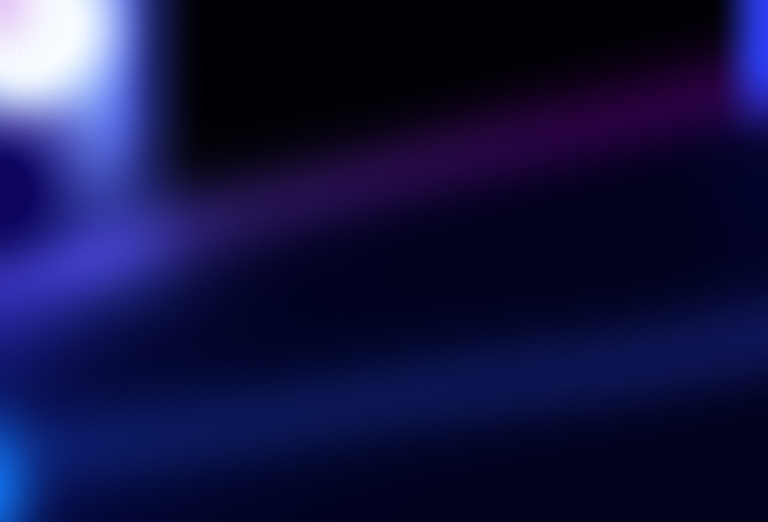
Give the GLSL for this background, as a Shadertoy shader.

```glsl
#define UPPER_BAND vec3(0.48, 0.37, 0.085)
#define LOWER_BAND vec3(0.115, 0.235, 0.095)
#define COLUMN_EDGE vec2(0.12, 0.27)
#define GRAIN_SCALE 170.0
#define GRAIN_AMOUNT 0.012
#define WARP_AMOUNT 0.012

const vec3 BLACK = vec3(0.0, 0.0, 0.015);
const vec3 NAVY = vec3(0.0, 0.004, 0.10);
const vec3 INDIGO = vec3(0.05, 0.02, 0.37);
const vec3 BLUE = vec3(0.27, 0.32, 0.92);
const vec3 PALE_BLUE = vec3(0.50, 0.65, 1.0);
const vec3 WHITE = vec3(0.97, 0.99, 1.0);
const vec3 LILAC = vec3(0.88, 0.74, 0.96);
const vec3 AZURE = vec3(0.07, 0.45, 0.93);

vec2 hashGradient(vec2 cell) {
    vec3 p = fract(cell.xyx * vec3(0.1031, 0.1030, 0.0973));
    p += dot(p, p.yzx + 33.33);
    return fract((p.xx + p.yz) * p.zy) * 2.0 - 1.0;
}

float gradientNoise(vec2 p) {
    vec2 cell = floor(p), f = fract(p);
    vec2 w = f * f * f * (f * (f * 6.0 - 15.0) + 10.0);
    vec2 e = vec2(0.0, 1.0);
    float a = dot(hashGradient(cell), f);
    float b = dot(hashGradient(cell + e.yx), f - e.yx);
    float c = dot(hashGradient(cell + e.xy), f - e.xy);
    float d = dot(hashGradient(cell + e.yy), f - e.yy);
    return mix(mix(a, b, w.x), mix(c, d, w.x), w.y);
}

// Soft elliptical spot
float glow(vec2 p, vec2 center, vec2 radius) {
    vec2 d = (p - center) / radius;
    return exp(-dot(d, d));
}

// Soft sloping beam: height at the left, slope, half width
float beam(vec2 p, vec3 shape) {
    float d = (p.y - shape.x - shape.y * p.x) / shape.z;
    return exp(-d * d);
}

// One minus smoothstep
float fall(float low, float high, float x) {
    return 1.0 - smoothstep(low, high, x);
}

void mainImage(out vec4 fragColor, in vec2 fragCoord) {
    vec2 uv = fragCoord / iResolution.xy;
    vec2 canvas = fragCoord / iResolution.y;
    vec2 p = uv + vec2(0.0, WARP_AMOUNT * gradientNoise(canvas * 3.0));

    // Dark field, navy below and black above the upper beam
    float above = p.y - UPPER_BAND.x - UPPER_BAND.y * p.x;
    vec3 color = mix(NAVY, BLACK, smoothstep(-0.12, 0.16, above));
    color += vec3(0.02, 0.03, 0.19) * exp(-p.x * 4.5) * fall(0.4, 0.75, p.y);

    // Violet and blue beams
    vec3 violet = mix(vec3(0.13, 0.08, 0.24), vec3(0.15, 0.0, 0.17),
                      smoothstep(0.15, 0.85, p.x));
    color += violet * beam(p, UPPER_BAND);
    color += mix(vec3(0.03, 0.085, 0.18), vec3(0.055, 0.07, 0.22), p.x)
             * beam(p, LOWER_BAND);

    // Haze joining the column to the left end of the beam
    color += vec3(0.12, 0.15, 0.36) * glow(p, vec2(0.12, 0.52), vec2(0.12, 0.13));
    color += vec3(0.07, 0.07, 0.20) * glow(p, vec2(0.0, 0.40), vec2(0.10, 0.13));

    // Bright column at the upper left
    float column = fall(COLUMN_EDGE.x, COLUMN_EDGE.y, p.x);
    color = mix(color, BLUE, column * smoothstep(0.42, 0.80, p.y));
    float core = fall(0.10, 0.205, p.x) * smoothstep(0.54, 0.85, p.y);
    color = mix(color, PALE_BLUE, core);

    // Indigo hollow with a violet rim
    color = mix(color, vec3(0.36, 0.25, 0.70),
                0.6 * glow(p, vec2(0.02, 0.74), vec2(0.08, 0.08)));
    float hollow = glow(p, vec2(-0.005, 0.635), vec2(0.095, 0.125));
    color = mix(color, INDIGO, min(1.0, 1.25 * hollow));

    // White heart, lilac towards the corner
    float heart = glow(p, vec2(0.035, 0.95), vec2(0.115, 0.165));
    color = mix(color, WHITE, smoothstep(0.08, 0.8, heart));
    color = mix(color, LILAC, 0.8 * glow(p, vec2(0.0, 1.0), vec2(0.045, 0.08)));

    // Glows at the lower left and upper right edges
    color = mix(color, AZURE, 0.95 * glow(p, vec2(-0.015, 0.06), vec2(0.055, 0.13)));
    float corner = smoothstep(0.925, 1.0, p.x) * smoothstep(0.70, 0.90, p.y);
    color = mix(color, vec3(0.17, 0.24, 0.93), corner);
    color += vec3(0.01, 0.01, 0.07) * glow(p, vec2(1.0, 0.66), vec2(0.09, 0.2));

    // Fine grain
    float grain = gradientNoise(canvas * GRAIN_SCALE);
    color += GRAIN_AMOUNT * grain * (0.4 + color);
    fragColor = vec4(clamp(color, 0.0, 1.0), 1.0);
}
```
